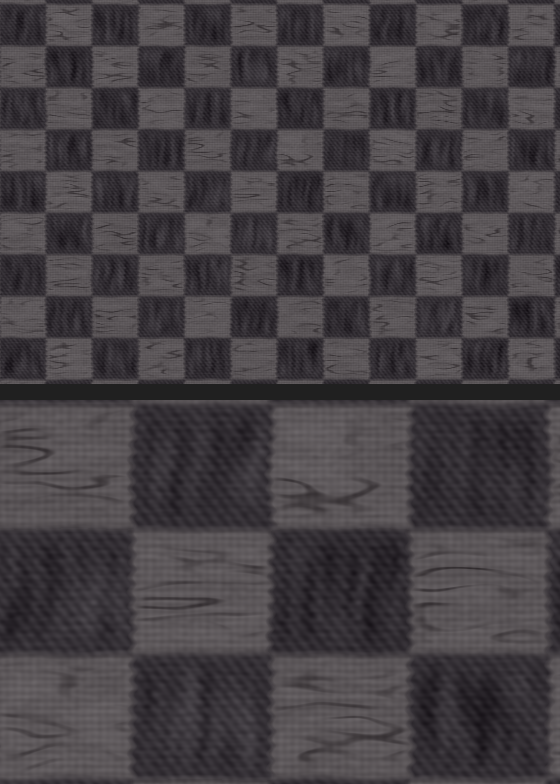
Top: the whole. Bottom: its middle third, enlarged.
Reproduce this pattern procedurally as a Shadertoy shader.

```glsl
// Woven two-tone checker cloth: pale squares puckered by horizontal creases
// alternate with dark twill squares gathered into vertical folds.
// Sine square waves form the checks; seeded gradient noise varies each square.

const float TAU = 6.2831853;
const vec2 CELL = vec2(0.12045, 0.1086);   // square size, canvas heights
const vec2 ORIGIN = vec2(-0.001, 0.0114);  // lower left corner of square 0,0
const vec3 PALE = vec3(0.362, 0.342, 0.352);
const vec3 DARK = vec3(0.200, 0.183, 0.204);

float hash(vec2 p) {
    uvec2 u = uvec2(ivec2(floor(p))) * uvec2(1597334677u, 3812015801u);
    uint h = (u.x ^ u.y) * 747796405u;
    h = ((h >> 15u) ^ h) * 2246822519u;
    return float((h >> 8u) & 65535u) / 65535.0;
}

float cornerSlope(vec2 corner, vec2 offset) {
    float angle = TAU * hash(corner);
    return dot(vec2(cos(angle), sin(angle)), offset);
}

// Gradient noise, roughly -0.7 to 0.7
float gradientNoise(vec2 p) {
    vec2 i = floor(p), f = p - i;
    vec2 w = f * f * f * (f * (f * 6.0 - 15.0) + 10.0);
    vec2 e = vec2(1.0, 0.0);
    float low = mix(cornerSlope(i, f), cornerSlope(i + e.xy, f - e.xy), w.x);
    float high = mix(cornerSlope(i + e.yx, f - e.yx), cornerSlope(i + e.xx, f - e.xx), w.x);
    return mix(low, high, w.y);
}

// Thread ripple that fades once it is too fine for the canvas
float thread(float t) {
    return sin(TAU * t) * (1.0 - smoothstep(0.5, 1.0, fwidth(t)));
}

// Softened square wave changing sign at every integer
float squareWave(float x, float softness) {
    float w = max(softness, fwidth(x));
    return clamp(sin(0.5 * TAU * x) / (0.5 * TAU * w), -1.0, 1.0);
}

// One inside the square, falling to zero at its rim
float interior(vec2 f, vec2 rim) {
    vec2 m = smoothstep(vec2(0.0), rim, 0.5 - abs(f - 0.5));
    return m.x * m.y;
}

// Uneven horizontal pleats with thin shadow lines and lit upper lips
float paleRelief(vec2 f, vec2 seed) {
    float sway = 0.035 * gradientNoise(f * vec2(2.6, 2.0) + seed);
    vec2 p = vec2(f.x * 1.7, (f.y + sway) * 7.5) + seed;
    float n = gradientNoise(p);
    float line = 1.0 - smoothstep(0.02, 0.15, abs(n));
    float strength = smoothstep(-0.25, 0.4, gradientNoise(p * vec2(1.2, 0.45) + 31.7));
    float lip = gradientNoise(p - vec2(0.0, 0.35));
    float mask = interior(f, vec2(0.12, 0.22));
    return mask * (0.045 * lip - 0.125 * line * strength);
}

// Broad vertical gathers, strongest in the middle of the square
float darkRelief(vec2 f, vec2 seed) {
    float sway = 0.05 * gradientNoise(f * vec2(1.5, 2.4) + seed);
    vec2 p = vec2((f.x + sway) * 6.5, f.y * 1.3) + seed;
    float folds = gradientNoise(p) + 0.35 * gradientNoise(p * vec2(2.1, 1.4) + 17.3);
    return interior(f, vec2(0.13, 0.25)) * (0.13 * folds - 0.012);
}

void mainImage(out vec4 fragColor, in vec2 fragCoord) {
    vec2 q = (fragCoord / iResolution.y - ORIGIN) / CELL;

    // Slightly slack seams with small thread teeth
    vec2 slack = vec2(gradientNoise(q * vec2(1.0, 2.3) + 50.0),
                      gradientNoise(q * vec2(2.3, 1.0) + 90.0));
    vec2 cloth = q + 0.035 * slack;
    cloth.x += 0.014 * thread(q.y * 8.5);

    // Checks: same-sign waves are dark, opposite signs are pale
    float waves = squareWave(cloth.x, 0.025) * squareWave(cloth.y, 0.035);
    float pale = 0.5 - 0.5 * waves;

    vec2 id = floor(cloth), f = cloth - id;
    vec2 seed = 100.0 * vec2(hash(id + 40.0), hash(id + 140.0));
    float tone = 0.016 * (hash(id + 240.0) - 0.5);

    // Weave: fine ribs on pale squares, dotted twill on dark ones
    float ribs = 0.016 * thread(q.y * 17.0) + 0.008 * thread(q.x * 18.0);
    float twill = 0.021 * thread(q.x * 11.0 + q.y * 8.0) + 0.010 * thread(q.y * 15.0);
    float grain = 0.022 * gradientNoise(q * vec2(19.0, 17.0))
                + 0.022 * gradientNoise(q * vec2(9.0, 31.0) + 60.0);

    vec3 paleCloth = PALE + paleRelief(f, seed) + ribs;
    vec3 darkCloth = DARK + darkRelief(f, seed) + twill;
    vec3 color = mix(darkCloth, paleCloth, pale) + tone + grain;

    // Shallow shadow where the pale squares sink into their seams
    float rim = 1.0 - interior(f, vec2(0.05, 0.07));
    color -= 0.028 * rim * pale;

    fragColor = vec4(clamp(color, 0.0, 1.0), 1.0);
}
```
